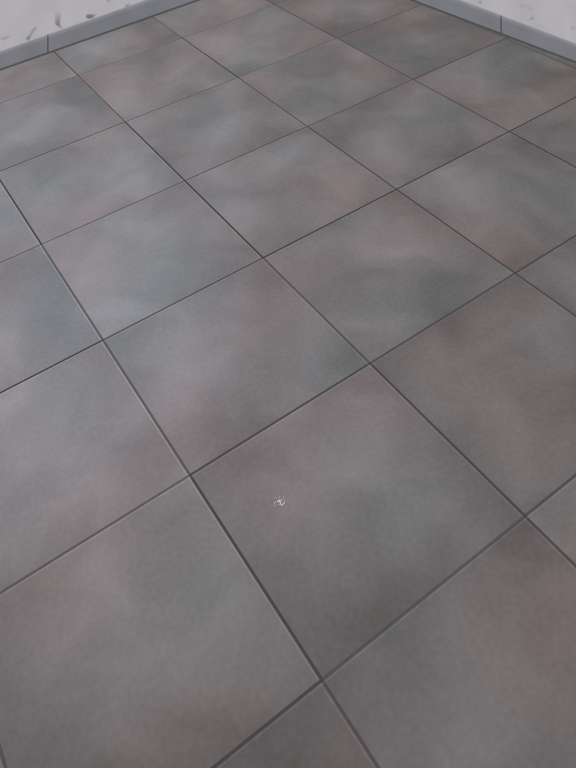
A Shadertoy shader for this texture:

```glsl
const vec3 TILE_DARK = vec3(0.375, 0.362, 0.362);
const vec3 TILE_LIGHT = vec3(0.500, 0.480, 0.484);
const vec3 WARM_TINT = vec3(0.014, -0.004, -0.004);
const vec3 SHEEN = vec3(0.080, 0.092, 0.112);
const vec3 JOINT = vec3(0.270, 0.262, 0.268);
const vec3 SKIRTING = vec3(0.465, 0.470, 0.490);
const vec3 WALL = vec3(0.685, 0.675, 0.692);
const float JOINT_HALF_WIDTH = 0.0055;
const float LIP_OFFSET = 0.011;
const float CLOUD_SCALE = 1.7;
const float GRAIN = 0.020;
const float SKIRTING_HEIGHT = 0.024;
const vec2 SHEEN_CENTRE = vec2(0.06, 0.60);
const vec2 SPECK_CENTRE = vec2(0.486, 0.346);

// Perspective from tile units to canvas units
const mat3 TILE_TO_CANVAS = mat3(
    0.3901, 0.2092, 0.1207,
    -0.1142, 0.2903, 0.2055,
    0.3299, 0.3815, 1.0);

vec2 hash2(vec2 p) {
    vec3 q = fract(p.xyx * vec3(0.1031, 0.1030, 0.0973));
    q += dot(q, q.yzx + 33.33);
    return fract((q.xx + q.yz) * q.zy);
}

float gradientDot(vec2 cell, vec2 corner, vec2 f) {
    float angle = 6.2832 * hash2(cell + corner).x;
    return dot(vec2(cos(angle), sin(angle)), f - corner);
}

float gradientNoise(vec2 p) {
    vec2 cell = floor(p), f = p - cell;
    vec2 u = f * f * f * (f * (f * 6.0 - 15.0) + 10.0);
    vec2 e = vec2(0.0, 1.0);
    return mix(mix(gradientDot(cell, e.xx, f), gradientDot(cell, e.yx, f), u.x),
               mix(gradientDot(cell, e.xy, f), gradientDot(cell, e.yy, f), u.x), u.y);
}

float fbm(vec2 p) {
    float sum = 0.0, amp = 1.0;
    for (int i = 0; i < 5; i++) {
        sum += amp * gradientNoise(p);
        p = mat2(1.6, 1.2, -1.2, 1.6) * p + 7.3;
        amp *= 0.5;
    }
    return sum;
}

// Coverage of a thin line, fading when narrower than a pixel
float lineCover(float dist, float halfWidth, float pixel) {
    float cover = clamp((halfWidth - abs(dist)) / pixel + 0.5, 0.0, 1.0);
    return cover * min(1.0, 2.0 * halfWidth / pixel);
}

vec3 floorColor(vec2 uv) {
    vec3 q = inverse(TILE_TO_CANVAS) * vec3(uv, 1.0);
    vec2 tile = q.xy / q.z;
    vec2 id = floor(tile), local = tile - id;
    vec2 seed = hash2(id + 41.0);

    // Cloudy cement print, shifted in every tile
    vec2 p = tile * CLOUD_SCALE + seed * 60.0 + 20.0;
    float cloud = fbm(p + 0.3 * gradientNoise(p * 1.7));
    vec2 rim = local * (1.0 - local) * 4.0;
    float tone = 0.34 + 0.62 * cloud + 0.22 * rim.x * rim.y + 0.14 * (seed.x - 0.5);
    vec3 color = mix(TILE_DARK, TILE_LIGHT, clamp(tone, -0.1, 1.2));
    color += WARM_TINT * (0.3 + 2.2 * gradientNoise(p * 0.8 + 31.0));
    color += GRAIN * gradientNoise(tile * 45.0 + 90.0);

    // Window light from the left, falling off to the lower right
    vec2 away = (uv - SHEEN_CENTRE) / vec2(0.45, 0.33);
    float sheen = exp(-dot(away, away));
    color += SHEEN * sheen;
    color += 0.035 * smoothstep(0.9, 0.2, uv.x) * smoothstep(0.0, 0.4, uv.y);
    color -= 0.025 * smoothstep(0.25, 0.0, uv.y);

    // Joints with uneven depth and a lit lip
    for (int axis = 0; axis < 2; axis++) {
        float t = tile[axis], edge = round(t);
        float pixel = length(vec2(dFdx(t), dFdy(t)));
        vec2 edgeId = axis == 0 ? vec2(edge, id.y) : vec2(id.x, edge);
        float depth = mix(0.55, 1.0, hash2(edgeId + 73.0 + 19.0 * float(axis)).x);
        float lip = lineCover(t - edge + LIP_OFFSET, 0.4 * JOINT_HALF_WIDTH, pixel);
        color += lip * (0.04 + 0.08 * sheen);
        color = mix(color, JOINT, depth * lineCover(t - edge, JOINT_HALF_WIDTH, pixel));
    }

    // Small pale splash
    vec2 s = (uv - SPECK_CENTRE) / vec2(0.010, 0.007);
    float speck = smoothstep(0.15, 0.4, gradientNoise(uv * 240.0) + 0.25 * exp(-dot(s, s)));
    return color + 0.28 * speck * exp(-dot(s, s));
}

void mainImage(out vec4 fragColor, in vec2 fragCoord) {
    vec2 uv = fragCoord / iResolution.xy;
    float pixel = 1.2 / iResolution.y;
    vec3 color = floorColor(uv);

    // Height above the foot of the two walls
    float left = uv.y - 0.909 - 0.264 * uv.x;
    float right = uv.y - 1.203 + 0.284 * uv.x;
    float rise = max(left, right);

    // Skirting with its butt joints and shaded foot
    vec3 skirting = SKIRTING + 0.025 * gradientNoise(uv * 25.0);
    float butt = abs(fract((uv.x - 0.083) / 0.787 + 0.5) - 0.5) * 0.787;
    skirting = mix(skirting, JOINT, 0.6 * lineCover(butt, 0.0015, pixel));
    skirting += 0.07 * smoothstep(0.7, 1.0, rise / SKIRTING_HEIGHT);
    color = mix(color, skirting, smoothstep(-pixel, pixel, rise));
    color = mix(color, JOINT, 0.7 * lineCover(rise, 0.0014, pixel));

    // Plaster wall with scuffs low down
    float above = rise - SKIRTING_HEIGHT;
    float scuff = smoothstep(0.25, 0.5, gradientNoise(uv * vec2(45.0, 70.0)));
    vec3 wall = WALL + 0.03 * fbm(uv * 18.0);
    wall -= 0.25 * scuff * smoothstep(0.03, 0.0, above);
    color = mix(color, wall, smoothstep(-pixel, pixel, above));

    fragColor = vec4(color, 1.0);
}
```
